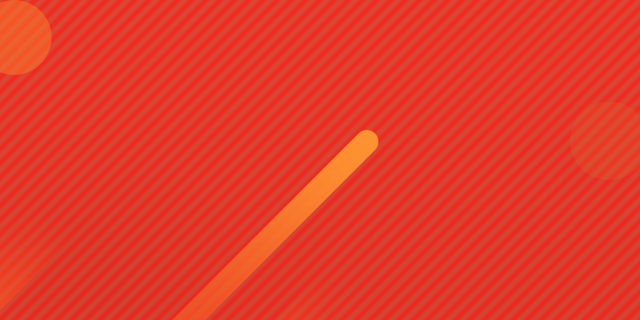
Reproduce this background procedurally as a WebGL 1 fragment shader.

```glsl
precision highp float;
// Red background of fine diagonal stripes with an orange rounded bar,
// two translucent discs and two soft diagonal glows with one crisp edge.
// Everything is measured in canvas heights; shapes are distance functions.
uniform vec2 u_resolution;

const vec3 STRIPE_RED = vec3(0.94, 0.16, 0.122);
const vec3 STRIPE_DULL = vec3(0.838, 0.275, 0.203);
const vec3 GLOW_ORANGE = vec3(0.97, 0.35, 0.15);
const vec3 BAR_LOW = vec3(0.97, 0.36, 0.15);
const vec3 BAR_HIGH = vec3(1.0, 0.59, 0.19);
const vec3 DISC_ORANGE = vec3(0.98, 0.48, 0.17);
const vec3 DISC_FAINT = vec3(0.88, 0.43, 0.18);

const float STRIPE_PERIOD = 0.0445;  // measured horizontally
const float STRIPE_MIDDLE = 0.265;   // half width of the dull part
const float STRIPE_SOFTNESS = 0.18;
const vec2 BAR_TIP = vec2(1.146, 0.557);
const float BAR_RADIUS = 0.0365;
const float BAR_LENGTH = 1.2;
const vec3 LEFT_DISC = vec3(0.044, 0.883, 0.117);   // centre, radius
const vec3 RIGHT_DISC = vec3(1.904, 0.560, 0.1224);
const float LEFT_GLOW_EDGE = -0.031;
const float RIGHT_GLOW_EDGE = 0.865;

float pixel() {
  return 1.0 / u_resolution.y;
}

float cover(float distanceToEdge) {
  return 1.0 - smoothstep(-0.75 * pixel(), 0.75 * pixel(), distanceToEdge);
}

float discMask(vec2 p, vec3 disc) {
  return cover(length(p - disc.xy) - disc.z);
}

// Capsule running down and left from its rounded tip.
float barDistance(vec2 p) {
  vec2 direction = vec2(-0.7071);
  vec2 offset = p - BAR_TIP;
  float t = clamp(dot(offset, direction), 0.0, BAR_LENGTH);
  return length(offset - direction * t) - BAR_RADIUS;
}

// Fraction of the dull colour in the repeating diagonal stripes.
float stripeMask(float across) {
  float wave = abs(fract(across / STRIPE_PERIOD) - 0.5);
  return 1.0 - smoothstep(STRIPE_MIDDLE - STRIPE_SOFTNESS,
                          STRIPE_MIDDLE + STRIPE_SOFTNESS, wave);
}

void main() {
  vec2 p = gl_FragCoord.xy / u_resolution.y;
  float across = p.x - p.y;
  float along = p.x + p.y;

  // Striped ground with gentle broad shading
  vec3 color = mix(STRIPE_RED, STRIPE_DULL, stripeMask(across));
  color *= 1.0 + 0.03 * (smoothstep(0.0, 1.0, p.y) - 0.5);
  color *= 1.0 - 0.02 * smoothstep(0.5, 0.0, length(p - vec2(0.35, 0.1)));

  // Diagonal glows, crisp on one side and fading on the other
  float leftGlow = cover((across - LEFT_GLOW_EDGE) * 0.7071)
    * smoothstep(-0.38, LEFT_GLOW_EDGE, across)
    * (1.0 - smoothstep(-0.05, 0.55, along));
  float rightGlow = cover((RIGHT_GLOW_EDGE - across) * 0.7071)
    * (1.0 - smoothstep(RIGHT_GLOW_EDGE, 1.2, across))
    * (1.0 - smoothstep(0.75, 1.25, along));
  color = mix(color, GLOW_ORANGE, 0.65 * leftGlow + 0.3 * rightGlow);

  // Translucent discs
  color = mix(color, DISC_ORANGE, 0.52 * discMask(p, LEFT_DISC));
  color = mix(color, DISC_FAINT, 0.2 * discMask(p, RIGHT_DISC));

  // Bar brightens toward its tip and lets the stripes through below
  float rise = smoothstep(0.4, 1.75, along);
  vec3 barColor = mix(BAR_LOW, BAR_HIGH, rise);
  barColor = mix(color, barColor, mix(0.6, 0.95, rise));
  color = mix(color, barColor, cover(barDistance(p)));

  gl_FragColor = vec4(color, 1.0);
}
```
